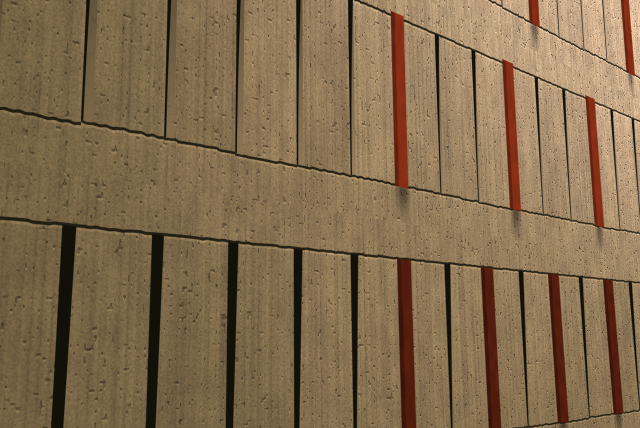
This pattern is drawn by a Shadertoy shader. Its source:

```glsl
// Ribbed concrete facade in raking perspective: slotted panel rows, plain bands and red fins.
#define VANISH vec2(2.656, 0.777)    // vanishing point, canvas heights from top left
#define FIRST_FIN 0.5814             // inverse depth of the first fin
#define PITCH 0.0366                 // panel spacing in inverse depth
#define TILT 0.1024                  // convergence of the uprights
#define SHADE vec3(0.35, 0.295, 0.185)
#define CONCRETE vec3(0.56, 0.47, 0.34)
#define LIT vec3(0.85, 0.72, 0.59)
#define GAP vec3(0.065, 0.065, 0.035)
#define FIN vec3(0.56, 0.19, 0.09)
#define GRAIN 0.30                   // strength of the surface wear

float hash(vec2 p) {
    p = fract(p * vec2(0.1031, 0.1137));
    p += dot(p, p.yx + 33.33);
    return fract((p.x + p.y) * p.x * 7.31);
}

float noise(vec2 p) {
    vec2 i = floor(p), f = fract(p);
    f = f * f * (3.0 - 2.0 * f);
    return mix(mix(hash(i), hash(i + vec2(1, 0)), f.x),
               mix(hash(i + vec2(0, 1)), hash(i + vec2(1, 1)), f.x), f.y);
}

// Soft-edged interval
float span(float x, float a, float b, float soft) {
    return smoothstep(a - soft, a + soft, x) * (1.0 - smoothstep(b - soft, b + soft, x));
}

// Cast concrete: board ribs, grain and small pits
float concreteWear(vec2 wall) {
    float ribs = noise(vec2(wall.x * 24.0, wall.y * 0.4)) - 0.5;
    float groove = span(fract(wall.x * 10.0), 0.42, 0.56, 0.12) * noise(wall * vec2(10.0, 3.0));
    float grain = noise(wall * 55.0) - 0.5;
    float blotch = noise(wall * vec2(5.0, 3.0)) - 0.5;
    float pits = smoothstep(0.82, 0.95, noise(wall * vec2(27.0, 21.0) + 40.0));
    float chips = smoothstep(0.85, 0.97, noise(wall * vec2(27.0, 21.0) + vec2(40.0, 40.6)));
    return 1.0 + GRAIN * (0.45 * ribs - 0.45 * groove + 0.55 * grain + 0.35 * blotch
                          - 1.1 * pits + 0.6 * chips + 0.08);
}

// Light falls from the upper right
vec3 wallLight(vec2 q) {
    float across = q.x / 1.5;
    float a = 0.22 + 0.33 * across + 0.5 * across * (0.75 - q.y);
    vec3 c = mix(SHADE, CONCRETE, clamp(2.0 * a, 0.0, 1.0));
    return mix(c, LIT, smoothstep(0.45, 0.95, a));
}

void mainImage(out vec4 fragColor, in vec2 fragCoord) {
    vec2 uv = fragCoord / iResolution.xy;
    vec2 q = vec2(uv.x * 1.5, 1.0 - uv.y);
    float pixel = 1.0 / iResolution.y;

    // Perspective: slope fixes the height on the wall, inverse depth the place along it
    float toVanish = VANISH.x - q.x;
    float slope = (VANISH.y - q.y) / toVanish;
    float depth = 1.0 / (VANISH.x - q.x + (q.x - 0.664) * TILT * (q.y - 0.527));

    // Three rows of panels; fins stand on every 2nd, 3rd and 4th joint
    float row = step(0.15, slope) + step(0.47, slope);
    vec2 edge = row < 0.5 ? vec2(-0.155, 0.1) : row < 1.5 ? vec2(0.2, 0.426) : vec2(0.515, 0.8);
    float pitch = row < 0.5 ? PITCH : PITCH * 0.972;
    float along = (depth - FIRST_FIN) / pitch;
    float joint = floor(along + 0.2);
    float x = along - joint;
    float softX = 0.8 * pixel * depth * depth / pitch;
    float softY = 0.8 * pixel / toVanish;

    // Uneven panel ends
    vec2 wall = vec2(along, slope * 12.0);
    float panel = floor(along);
    float ragged = 0.002 * (noise(vec2(along * 14.0, row * 9.0)) - 0.5);
    float low = edge.x + ragged + 0.003 * (hash(vec2(panel + 60.0, row)) - 0.5);
    float high = edge.y + ragged * 0.6;
    float height = clamp((slope - low) / (high - low), 0.0, 1.0);
    float inRow = span(slope, low, high, softY);

    // Bare wall, slightly different from panel to panel
    float tone = 1.0 + inRow * 0.09 * (hash(vec2(panel + 31.0, row + 7.0)) - 0.5);
    vec3 light = wallLight(q);
    vec3 color = light * concreteWear(wall + row * 17.0) * tone;

    // Dark seams and bright arrises along the rows
    float seamTop = span(slope, high - 0.0008, high + 0.0022, softY);
    float seamLow = span(slope, low - 0.0025, low + 0.0004, softY);
    float arris = span(slope, high - 0.0035, high - 0.001, softY)
                + span(slope, low - 0.005, low - 0.0025, softY);
    color *= 1.0 + 0.16 * arris;
    color = mix(color, GAP, 0.85 * max(seamTop, seamLow));

    // Tapered slots, with a lit bevel in the upper rows
    float near = 1.0 - smoothstep(-5.0, 1.0, joint);
    float bevelWidth = mix(0.09, 0.13, near);
    float slotLow = row < 0.5 ? mix(0.03, 0.11, near) : 0.025;
    float slotHigh = row < 0.5 ? 0.145 : mix(0.11, 0.075, near);
    float slot = mix(slotLow, slotHigh, row < 0.5 ? height : height * height);
    float bevel = inRow * span(x, 0.0, bevelWidth, softX) * step(0.5, row);
    color = mix(color, light * mix(1.02, 0.5, height), bevel * 0.8);
    color = mix(color, GAP, inRow * span(x, 0.0, slot, softX));

    // Red fins, turned so that a darker flank shows, and the stain below them
    float finWidth = 0.3 + 0.015 * joint;
    float hasFin = step(-0.5, joint) * (1.0 - step(0.5, mod(joint, row + 2.0)));
    float finX = hasFin * span(x, -0.07, finWidth - 0.07, softX);
    float finY = span(slope, edge.x - 0.002, edge.y + (row < 0.5 ? 0.0 : 0.006), softY);
    float stain = hasFin * span(x, -0.02, 0.22, 0.1) * smoothstep(edge.x - 0.06, edge.x, slope);
    color *= 1.0 - 0.45 * stain * (1.0 - inRow) * step(slope, edge.x);
    float flank = mix(0.72, 1.0, smoothstep(-softX, softX, x + 0.07 - finWidth * 0.3));
    float finLight = (row < 0.5 ? 0.58 : 0.95) + 0.12 * (noise(wall * vec2(9.0, 5.0)) - 0.5);
    color = mix(color, FIN * flank * finLight, finX * finY);

    fragColor = vec4(clamp(color, 0.0, 1.0), 1.0);
}
```
